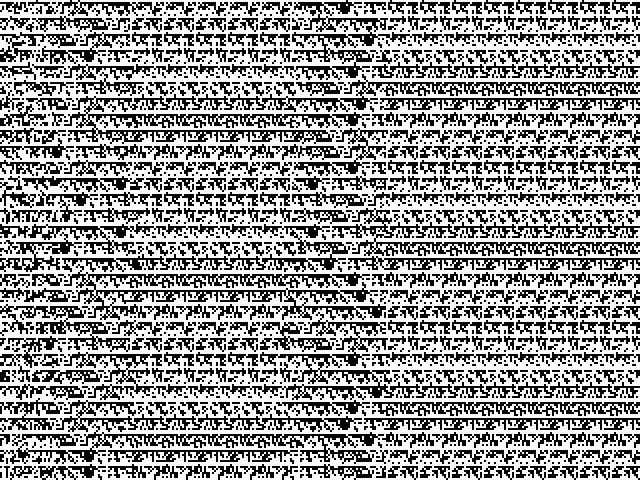
This pattern is drawn by a WebGL 1 fragment shader. Its source:

```glsl
precision highp float;
// A monochrome mosaic of 320 x 240 square cells, stacked in 30 bands of 8 rows.
// Each band mixes loose noise, a shared strip at a shifted start, and a motif
// repeated every 16 cells; ten motifs cycle down the bands. Cells are box filtered.

uniform vec2 u_resolution;

const vec2 GRID = vec2(320.0, 240.0);
const float BAND_ROWS = 8.0;
const float MOTIF_WIDTH = 16.0;
const float MOTIF_COUNT = 10.0;
const float MIDDLE_LAG = 2.0;       // bands by which the middle zone trails the right
const float STRIP_LENGTH = 96.0;
const float LOOSE_END = 27.0;       // zone borders, in cells from the left
const float MIDDLE_START = 65.0;
const float MIDDLE_END = 146.0;
const float RIGHT_START = 192.0;
const float BORDER_JITTER = 10.0;
const float STROKE_CHANCE = 0.4;
const float MOTIF_CONTRAST = 0.2;
const vec3 INK = vec3(0.01);
const vec3 PAPER = vec3(0.99, 0.99, 0.985);

float hash(vec2 p) {
  vec3 q = fract(vec3(p.xyx) * 0.1031);
  q += dot(q, q.yzx + 33.33);
  return fract((q.x + q.y) * q.z);
}

// Share of ink in each row of a band: open edges, a heavy rule, a busy body
float rowDensity(float row) {
  if (row < 0.5) return 0.06;
  if (row < 1.5) return 0.83;
  if (row < 2.5) return 0.54;
  if (row < 6.5) return 0.46;
  return 0.10;
}

// One cell of an endless glyph sheet; paired rows give short upright strokes
float sheetInk(float column, float row, float sheet, float bias) {
  vec2 seed = vec2(column + 17.0, sheet * 11.0 + 5.0);
  float stroke = step(hash(seed + 71.3), STROKE_CHANCE);
  float body = step(2.5, row);
  float sampleRow = mix(row, floor((row - 1.0) * 0.5) + 20.0, stroke * body);
  float density = rowDensity(row) + bias * body * step(row, 6.5);
  return step(hash(seed + vec2(sampleRow * 37.0, sampleRow * 3.7)), density);
}

float motifInk(float column, float row, float motif) {
  motif = mod(motif, MOTIF_COUNT);
  float bias = (hash(vec2(motif, 43.0)) - 0.5) * MOTIF_CONTRAST;
  return sheetInk(mod(column, MOTIF_WIDTH), row, motif + 1.0, bias);
}

// The shared strip holds one dense block that drifts from band to band
float stripInk(float column, float row, float band) {
  float shift = floor(hash(vec2(band, 9.0)) * 24.0) * 4.0;
  float place = mod(column + shift, STRIP_LENGTH);
  float block = step(abs(place - 40.0), 2.5) * step(abs(row - 4.0), 1.5);
  return max(sheetInk(place, row, 20.0, 0.0), block);
}

float cellInk(vec2 cell) {
  cell = clamp(cell, vec2(0.0), GRID - 1.0);
  float band = floor((cell.y + 0.5) / BAND_ROWS);
  float row = cell.y - band * BAND_ROWS;
  float startJitter = (hash(vec2(band, 3.0)) - 0.5) * BORDER_JITTER;
  float endJitter = (hash(vec2(band, 6.0)) - 0.5) * BORDER_JITTER;

  if (cell.x >= RIGHT_START) {
    return motifInk(cell.x - RIGHT_START, row, band);
  }
  if (cell.x < LOOSE_END + startJitter) {
    return sheetInk(cell.x, row, band + 40.0, 0.0);
  }
  if (cell.x > MIDDLE_START + startJitter && cell.x < MIDDLE_END + endJitter) {
    return motifInk(cell.x, row, band - MIDDLE_LAG + MOTIF_COUNT);
  }
  return stripInk(cell.x, row, band);
}

void main() {
  vec2 position = vec2(gl_FragCoord.x, u_resolution.y - gl_FragCoord.y);
  vec2 center = position / u_resolution * GRID;

  // Area coverage of the pixel over the two by two cells it can touch
  vec2 footprint = min(GRID / u_resolution, vec2(1.0));
  vec2 low = center - 0.5 * footprint;
  vec2 cell = floor(low + 0.0001);
  vec2 share = clamp((low + footprint - cell - 1.0) / footprint, 0.0, 1.0);

  float upper = mix(cellInk(cell), cellInk(cell + vec2(1.0, 0.0)), share.x);
  float lower = mix(cellInk(cell + vec2(0.0, 1.0)), cellInk(cell + 1.0), share.x);
  gl_FragColor = vec4(mix(PAPER, INK, mix(upper, lower, share.y)), 1.0);
}
```
